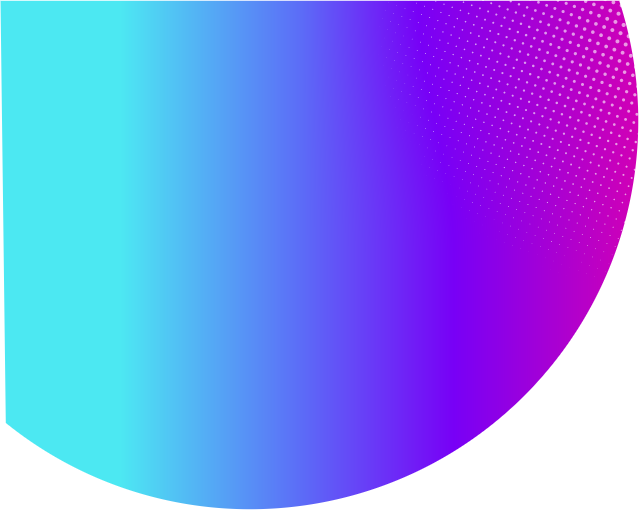
Write a WebGL 2 fragment shader that draws this background.

```glsl
#version 300 es
precision highp float;

uniform vec2 u_resolution;
out vec4 outColor;

const vec3 WHITE = vec3(1.0);
const vec3 CYAN = vec3(0.30, 0.91, 0.95);
const vec3 BLUE = vec3(0.36, 0.42, 0.97);
const vec3 VIOLET = vec3(0.47, 0.0, 0.965);
const vec3 MAGENTA = vec3(0.82, 0.0, 0.71);

// Linear ramp from 0 at a to 1 at b
float ramp(float a, float b, float x) {
    return clamp((x - a) / (b - a), 0.0, 1.0);
}

// Antialiased coverage of a signed distance
float coverage(float dist, float pixel) {
    return clamp(0.5 - dist / pixel, 0.0, 1.0);
}

vec2 rotate(vec2 p, float angle) {
    float c = cos(angle), s = sin(angle);
    return vec2(c * p.x - s * p.y, s * p.x + c * p.y);
}

// Horizontal colour sweep; the violet band leans left near the top
vec3 sweep(vec2 p) {
    float violetX = mix(0.89, 0.82, smoothstep(0.5, 1.0, p.y));
    vec3 color = mix(CYAN, BLUE, ramp(0.235, 0.593, p.x));
    color = mix(color, VIOLET, ramp(0.593, violetX, p.x));
    return mix(color, MAGENTA, ramp(violetX, 1.252, p.x));
}

// Disc cut by a slightly slanted left side and a thin top margin
float panelDistance(vec2 p, vec2 center, float radius) {
    float disc = length(p - center) - radius;
    float leftSide = 0.001 + 0.0125 * (1.0 - p.y) - p.x;
    float topSide = p.y - 0.9985;
    return max(disc, max(leftSide, topSide));
}

// Rotated dot grid whose dots shrink away from a focus
float halftone(vec2 p, vec2 focus, float reach, float spacing, float pixel) {
    vec2 grid = rotate(p - focus, 0.36) / spacing;
    vec2 cell = fract(grid) - 0.5;
    vec2 dotCenter = focus + rotate((floor(grid) + 0.5) * spacing, -0.36);
    float size = 1.0 - length(dotCenter - focus) / reach;
    float radius = 0.0042 * max(size, 0.0);
    float visible = smoothstep(0.0, 0.12, size);
    return visible * coverage(length(cell) * spacing - radius, pixel);
}

void main() {
    vec2 p = gl_FragCoord.xy / u_resolution.y;
    float pixel = 1.0 / u_resolution.y;

    vec3 color = sweep(p);
    float dots = halftone(p, vec2(1.25, 0.95), 0.52, 0.0172, pixel);
    color = mix(color, WHITE, 0.6 * dots);

    float panel = panelDistance(p, vec2(0.490, 0.763), 0.7615);
    outColor = vec4(mix(WHITE, color, coverage(panel, pixel)), 1.0);
}
```
